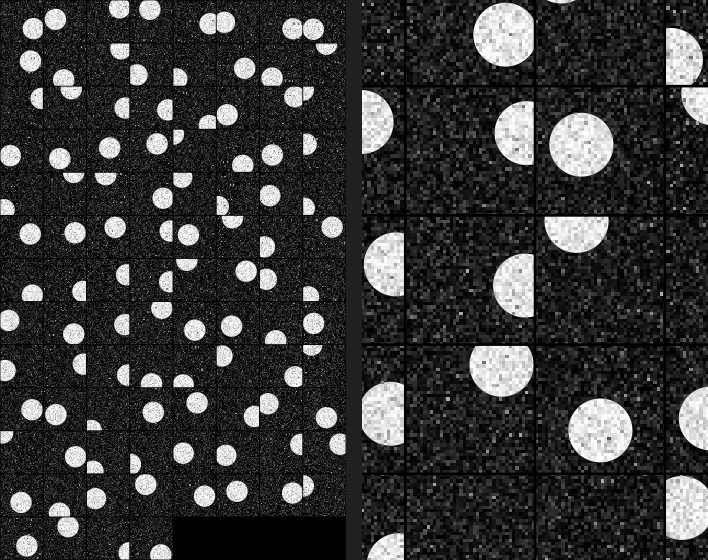
Left: the whole. Right: its middle third, enlarged.
Reproduce this pattern procedurally as a WebGL 2 fragment shader.

```glsl
#version 300 es
precision highp float;
// Contact sheet of grainy dark tiles, each holding one bright disc cut off by its tile.

#define COLUMNS 8.0
#define ROWS 13.0
#define FILLED_TILES 100.0  // remaining tiles stay black
#define DISC_RADIUS 0.247   // in tile widths
#define LINE_WIDTH 0.02     // in tile widths
#define GRAINS_ACROSS 316.0 // grains over the canvas width
#define GRAIN_SIGMA 0.142
#define SEED 7.3

uniform vec2 u_resolution;
out vec4 fragColor;

float hash(vec2 p) {
    return fract(sin(dot(p, vec2(12.9898, 78.233)) + SEED) * 43758.5453);
}

// Absolute value of a normal deviate (Box-Muller)
float halfNormal(vec2 p) {
    float u = max(hash(p), 1e-5);
    float angle = 6.28318 * hash(p + vec2(37.7, 91.3));
    return abs(sqrt(-2.0 * log(u)) * cos(angle));
}

void main() {
    // Tiles are numbered from the upper left
    vec2 grid = gl_FragCoord.xy / u_resolution * vec2(COLUMNS, ROWS);
    vec2 tile = floor(grid);
    vec2 local = fract(grid);
    float tileIndex = (ROWS - 1.0 - tile.y) * COLUMNS + tile.x;
    float pixel = COLUMNS / u_resolution.x;

    // One disc per tile, centred anywhere inside it
    vec2 center = vec2(hash(tile + 3.1), hash(tile + vec2(51.7, 18.9)));
    float discDistance = length(local - center) - DISC_RADIUS;
    float disc = clamp(0.5 - discDistance / pixel, 0.0, 1.0);

    // Grain lifts the black ground and dims the white disc
    vec2 grainCell = floor(gl_FragCoord.xy / u_resolution.x * GRAINS_ACROSS);
    float grain = min(halfNormal(grainCell) * GRAIN_SIGMA, 1.0);
    float shade = mix(grain, 1.0 - grain, disc);

    // Thin black lines between tiles
    vec2 toEdge = min(local, 1.0 - local);
    float edgeDistance = min(toEdge.x, toEdge.y) - 0.5 * LINE_WIDTH;
    shade *= clamp(0.5 + edgeDistance / pixel, 0.0, 1.0);

    // Unused tiles at the end of the sheet
    shade *= step(tileIndex, FILLED_TILES - 0.5);

    fragColor = vec4(vec3(shade), 1.0);
}
```
